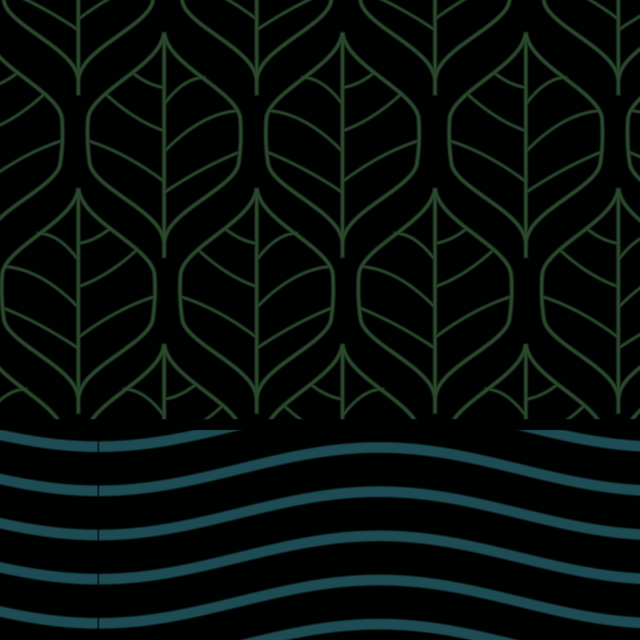
A three.js fragment shader for this pattern:

```glsl
// Staggered outlined leaves above a band of parallel teal waves, on black.
varying vec2 vUv;

// Half width of a leaf at depth y below its tip.
float leafHalfWidth(float y) {
  float k = (y - 122.0) / 150.0;
  float roundness = sqrt(max(1.0 - k * k, 0.0));
  return 92.0 * roundness * smoothstep(-3.0, 105.0, y) * smoothstep(12.0, 110.0, 268.0 - y);
}

// Distance to a bowed vein; v = outer x, outer y, y at the stem, bow.
float vein(vec2 q, vec4 v) {
  float t = clamp(q.x / v.x, 0.0, 1.0);
  float curve = mix(v.z, v.y, t) + 4.0 * v.w * t * (1.0 - t);
  float slope = (v.y - v.z + 4.0 * v.w * (1.0 - 2.0 * t)) / v.x;
  float d = abs(q.y - curve) / sqrt(1.0 + slope * slope);
  return max(d, max(-q.x, q.x - v.x));
}

// Distance to the strokes of one leaf, tip at the origin, y pointing down.
float leaf(vec2 q) {
  float slope = 0.5 * (leafHalfWidth(q.y + 1.0) - leafHalfWidth(q.y - 1.0));
  float outline = abs(abs(q.x) - leafHalfWidth(q.y)) / sqrt(1.0 + slope * slope);
  float beyond = max(abs(q.y - 136.0) - 133.0, 0.0);
  float stem = length(vec2(q.x, beyond));

  float right = vein(q, vec4(48.0, 55.0, 87.0, -8.0));
  right = min(right, vein(q, vec4(86.0, 95.0, 144.0, -10.0)));
  right = min(right, vein(q, vec4(89.0, 145.0, 193.0, -3.0)));

  vec2 m = vec2(-q.x, q.y);
  float left = vein(m, vec4(37.0, 50.0, 67.0, 3.0));
  left = min(left, vein(m, vec4(70.0, 75.0, 119.0, 5.0)));
  left = min(left, vein(m, vec4(91.0, 131.0, 180.0, -5.0)));

  float veins = min(left, right) + 0.5;
  return min(min(max(outline, beyond), stem), veins);
}

// Distance to the nearest leaf over four staggered rows.
float leaves(vec2 p) {
  float d = 100.0;
  for (int j = 0; j < 4; j++) {
    float row = float(j);
    float top = 187.0 * row - (j == 0 ? 157.0 : 149.0);
    float start = mix(94.0, 197.0, mod(row, 2.0));
    float column = floor((p.x - start) / 214.0 + 0.5);
    float center = start + 214.0 * column;
    center += 6.0 * step(530.0, center);
    float mirrored = mod(column + (j == 1 ? 1.0 : 0.0), 2.0);
    vec2 q = p - vec2(center, top);
    q.x *= mix(-1.0, 1.0, mirrored);
    d = min(d, leaf(q));
  }
  return d;
}

// Coverage of the wave lines, broken by a hairline joint in each trough.
float waves(vec2 p) {
  float phase = (p.x - 118.0) * 3.14159 / 337.0;
  float y = p.y - 510.0 - 26.0 * cos(phase);
  float d = abs(mod(y + 26.5, 53.0) - 26.5);
  float joint = 1.0 - smoothstep(0.4, 1.7, abs(p.x - 118.0));
  return (1.0 - smoothstep(4.5, 8.3, d)) * (1.0 - 0.7 * joint);
}

void main() {
  // The canvas side is 768 design units, with y pointing down.
  vec2 p = vec2(vUv.x, 1.0 - vUv.y) * 768.0;

  float leafInk = 1.0 - smoothstep(0.4, 4.2, leaves(p));
  leafInk *= 1.0 - smoothstep(502.0, 504.0, p.y);
  float waveInk = waves(p) * smoothstep(515.0, 517.0, p.y);

  vec3 color = vec3(0.0, 0.004, 0.004);
  color = mix(color, vec3(0.17, 0.29, 0.175), leafInk);
  color = mix(color, vec3(0.118, 0.3, 0.33), waveInk);
  gl_FragColor = vec4(color, 1.0);
}
```
